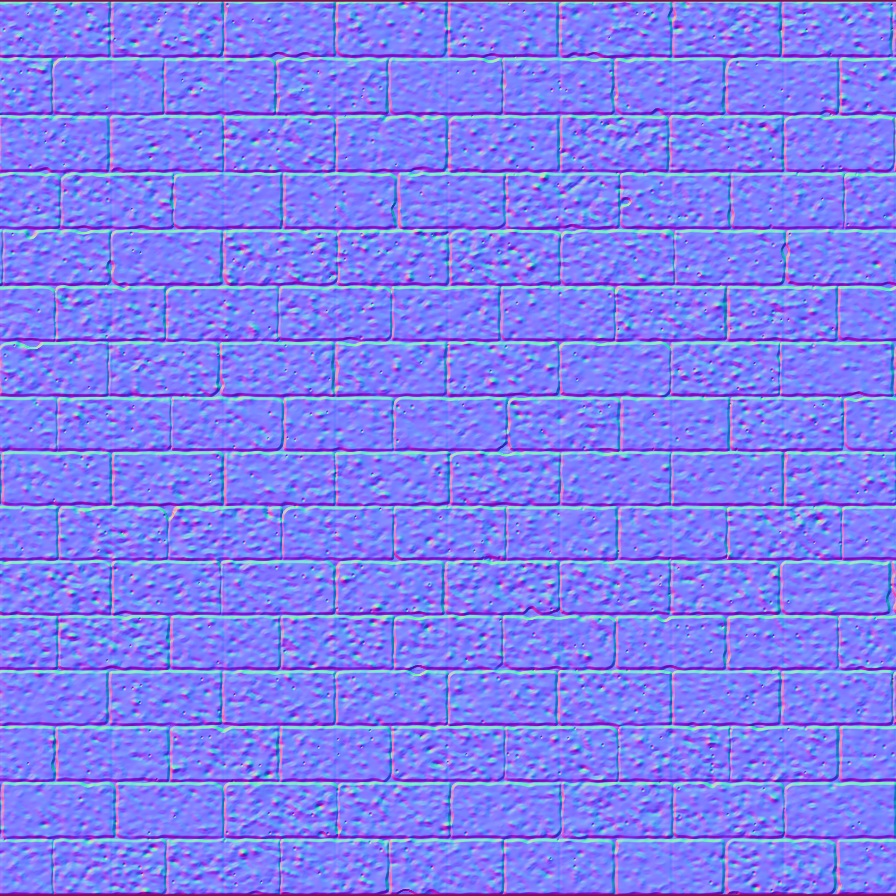
Reproduce this texture map procedurally as a Shadertoy shader.

```glsl
vec2 hash2(vec2 p) {
    vec3 q = fract(p.xyx * vec3(0.1031, 0.1030, 0.0973));
    q += dot(q, q.yzx + 33.33);
    return fract((q.xx + q.yz) * q.zy);
}

// Cellular noise: one signed soft bump scattered in each cell
float bumps(vec2 p) {
    vec2 cell = floor(p);
    float sum = 0.0;
    for (int j = -1; j <= 1; j++)
    for (int i = -1; i <= 1; i++) {
        vec2 c = cell + vec2(i, j);
        vec2 d = p - c - hash2(c);
        float w = max(0.0, 1.0 - dot(d, d));
        sum += w * w * (2.0 * hash2(c + 71.0).x - 1.0);
    }
    return sum;
}

// Sparse round holes, one candidate per cell
float pits(vec2 p, float chance) {
    vec2 c = floor(p);
    vec2 h = hash2(c + 19.0);
    vec2 d = p - c - mix(vec2(0.3), vec2(0.7), hash2(c + 43.0));
    return step(1.0 - chance, h.x) * (1.0 - smoothstep(0.0, mix(0.15, 0.3, h.y), length(d)));
}

// Position of a vertical joint, in brick lengths
float jointX(float k, float row) {
    return k + 0.04 * (hash2(vec2(mod(k, 8.0), row + 5.0)).x - 0.5);
}

// How far a vertical joint is filled in
float jointFill(float k, float row) {
    return 0.0002 + 0.0014 * hash2(vec2(mod(k, 8.0), row + 5.0)).y;
}

float wallHeight(vec2 p) {
    // Uneven courses and wavering edges
    float fine = bumps(p * vec2(140.0, 190.0));
    float coarse = bumps(p * vec2(64.0, 75.0) + 9.0);
    vec2 q = p + 0.0004 * vec2(sin(p.y * 230.0 + 3.0 * sin(p.x * 90.0)),
                               sin(p.x * 150.0 + 2.0 * sin(p.x * 61.0 + p.y * 40.0)));
    float arch = sin(3.14159 * p.y);
    q.y += 0.004 * (arch * arch - sin(6.28318 * p.y));

    // Running bond: 8 bricks across, 16 courses
    float row = floor(q.y * 16.0);
    float shift = 0.5 * mod(row + 1.0, 2.0) + 0.06 * (hash2(vec2(row, 3.0)).x - 0.5);
    float x = q.x * 8.0 - shift;
    float k = floor(x + 0.5);
    float id = x > jointX(k, row) ? k : k - 1.0;
    float left = jointX(id, row) / 8.0 - jointFill(id, row);
    float right = jointX(id + 1.0, row) / 8.0 + jointFill(id + 1.0, row);
    vec2 brick = vec2(mod(id, 8.0), row);

    // Depth inside a rounded box, each corner worn differently
    vec2 halfSize = vec2(0.5 * (right - left), 0.5 / 16.0);
    vec2 local = vec2(x / 8.0 - 0.5 * (left + right), q.y - (row + 0.5) / 16.0);
    float wear = hash2(brick * 2.0 + step(0.0, local) + 90.0).x;
    float radius = mix(0.004, 0.013, pow(wear, 4.0));
    vec2 e = abs(local) - halfSize + radius;
    float inside = radius - length(max(e, 0.0)) - min(max(e.x, e.y), 0.0);
    float chip = max(0.0, coarse - 0.4);
    inside += 0.0006 * fine - 0.004 * chip * chip;

    // Mortar groove of uneven depth
    float face = smoothstep(0.0, 0.0036, inside);
    float depth = 0.0047 + 0.0016 * coarse;
    float height = -depth * (1.0 - face);

    // Brick face: sharp flecks on gentle grain, then holes
    float rough = mix(0.5, 1.0, hash2(brick + 140.0).x);
    float grain = 0.0015 * fine * (0.55 + abs(fine)) + 0.0011 * coarse;
    height += rough * grain * mix(0.6, 1.0, face);
    height -= 0.0024 * pits(p * 105.0, 0.07 * rough);

    // Faint upright seams
    float seam = abs(fract(p.x * 8.0 + 0.5) - 0.5) / 8.0;
    return height - 0.0003 * (1.0 - smoothstep(0.0, 0.003, seam));
}

void mainImage(out vec4 fragColor, in vec2 fragCoord) {
    vec2 uv = fragCoord / iResolution.xy;
    vec2 s = vec2(0.0008, 0.0);
    vec2 slope = vec2(wallHeight(uv + s.xy) - wallHeight(uv - s.xy),
                      wallHeight(uv + s.yx) - wallHeight(uv - s.yx)) / (2.0 * s.x);

    // Encode the surface normal as colour
    vec3 normal = normalize(vec3(slope.x, -slope.y, 1.0));
    vec3 color = 0.5 + 0.5 * normal;

    // Dark rim along the top and bottom
    float rim = 1.0 - smoothstep(0.001, 0.0028, min(uv.y, 1.0 - uv.y));
    color = mix(color, vec3(0.5, 0.05, 0.3), rim);
    fragColor = vec4(color, 1.0);
}
```
